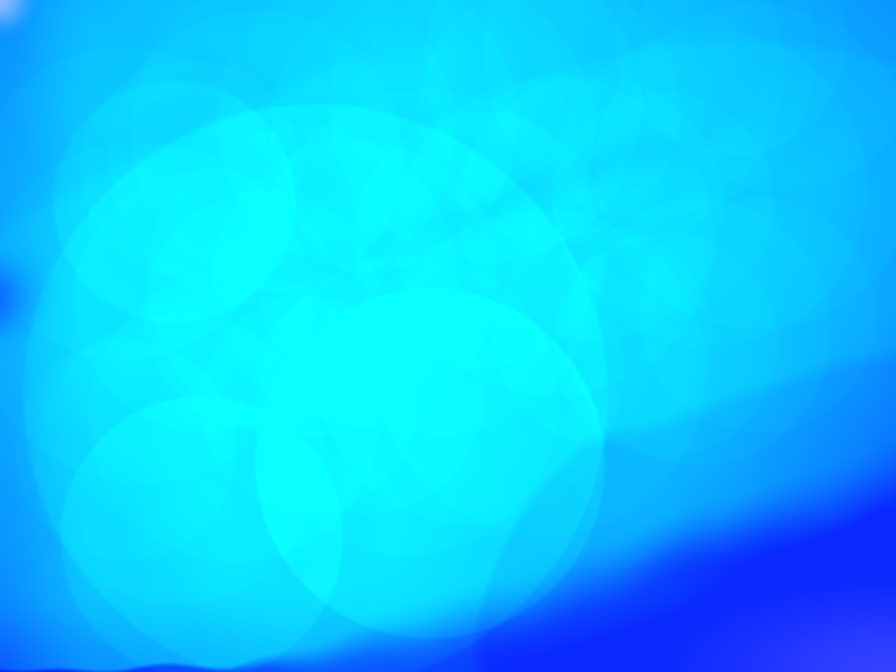
Reproduce this background procedurally as a Shadertoy shader.

```glsl
// Cyan watercolour glow with layered translucent brush discs over deep blue edges.

float hash(float n) {
    return fract(sin(n * 91.7) * 437.5);
}

// 1 below the edge, 0 above it, with a soft border of the given width.
float below(float y, float edge, float width) {
    return 1.0 - smoothstep(edge - width, edge + width, y);
}

// Crisp disc minus its blurred copy: a visible rim that keeps the mean tone.
float discRim(vec2 p, vec2 center, float radius) {
    float d = length(p - center) - radius;
    return below(d, 0.0, 0.004) - below(d, 0.0, 0.12);
}

// Broad tilted glow with a different falloff on each side.
float glow(vec2 p) {
    vec2 q = mat2(0.866, -0.5, 0.5, 0.866) * (p - vec2(0.48, 0.43));
    float along = q.x > 0.0 ? 0.38 : 1.1;
    float across = q.y > 0.0 ? 0.55 : 1.2;
    return 1.02 - along * q.x * q.x - across * q.y * q.y;
}

// Sweeping bands of darker wash.
float washes(vec2 p) {
    float x = p.x, y = p.y;
    float wobble = 0.004 * sin(x * 17.0) + 0.003 * sin(x * 41.0 + 1.0);

    // Lower right: a pale shelf, then a ramp down to deep blue.
    float shelf = 0.34 * sqrt(clamp((x - 0.7) / 0.17, 0.0, 1.0)) + 0.3 * max(x - 0.87, 0.0);
    float deep = 0.16 * smoothstep(0.6, 1.15, x);
    float rampTop = max(0.35 * x - 0.11, deep + 0.01);
    float dark = 0.07 * below(y, shelf + wobble, 0.018) * smoothstep(0.69, 0.73, x);
    dark += 0.36 * (1.0 - smoothstep(deep, rampTop, y + wobble));

    // Upper left and upper right sweeps.
    float leftSweep = 0.65 + 0.62 * x - 0.27 * x * x;
    float rightSweep = 0.936 - 0.6 * (x - 1.1) * (x - 1.1);
    dark += 0.05 * (1.0 - below(y, leftSweep + wobble, 0.025)) * (1.0 - smoothstep(0.4, 0.8, x));
    dark += 0.03 * (1.0 - below(y, rightSweep, 0.012)) * smoothstep(0.62, 0.85, x);

    // Thin diagonal streak through the middle.
    float streak = (y - 0.43 - 0.36 * x - 2.0 * wobble) / 0.028;
    dark += 0.045 * exp(-streak * streak) * smoothstep(0.2, 0.8, x) * (1.0 - smoothstep(0.85, 1.2, x));

    // Left border, its notch, and the bottom border.
    vec2 notch = (p - vec2(-0.02, 0.56)) / vec2(0.06, 0.05);
    dark += 0.3 * exp(-dot(notch, notch));
    dark += 0.11 * (1.0 - smoothstep(0.0, 0.14, x));
    dark += 0.1 * (1.0 - smoothstep(0.0, 0.13, y));
    return dark;
}

// Large discs, then three strokes of scattered stamps.
float brushDiscs(vec2 p) {
    float tone = 0.07 * discRim(p, vec2(0.64, 0.31), 0.26);
    tone += 0.04 * discRim(p, vec2(0.26, 0.70), 0.18);
    tone += 0.05 * discRim(p, vec2(0.47, 0.41), 0.435);
    tone += 0.05 * discRim(p, vec2(0.30, 0.20), 0.21);
    for (int i = 0; i < 36; i++) {
        float n = float(i);
        float row = mod(n, 3.0);
        float t = floor(n / 3.0) / 11.0;
        vec2 center = vec2(0.2 + 0.95 * t, 0.72 - 0.2 * row + 0.22 * t);
        center += 0.05 * (vec2(hash(n + 1.0), hash(n + 51.0)) - 0.5);
        tone += 0.016 * discRim(p, center, 0.16 + 0.11 * hash(n + 7.0));
    }
    return tone;
}

void mainImage(out vec4 fragColor, in vec2 fragCoord) {
    vec2 p = fragCoord / iResolution.y;
    float right = iResolution.x / iResolution.y;

    // Faint mottling from layered sines.
    float mottle = sin(p.x * 31.0 + 2.0 * sin(p.y * 19.0)) * sin(p.y * 27.0 + sin(p.x * 43.0));
    float green = glow(p) - washes(p) + brushDiscs(p) + 0.005 * mottle;
    vec3 color = vec3(0.04, clamp(green, 0.16, 1.0), 1.0);

    // Lavender haze in the lower right and a pale upper left corner.
    float haze = 1.0 - smoothstep(0.0, 0.32, length((p - vec2(right, 0.0)) * vec2(0.8, 2.0)));
    color = mix(color, vec3(0.24, 0.28, 1.0), 0.8 * haze);
    float pale = 1.0 - smoothstep(0.0, 0.06, length(p - vec2(0.0, 1.0)));
    color = mix(color, vec3(0.75, 0.8, 1.0), 0.7 * pale);

    fragColor = vec4(color, 1.0);
}
```
